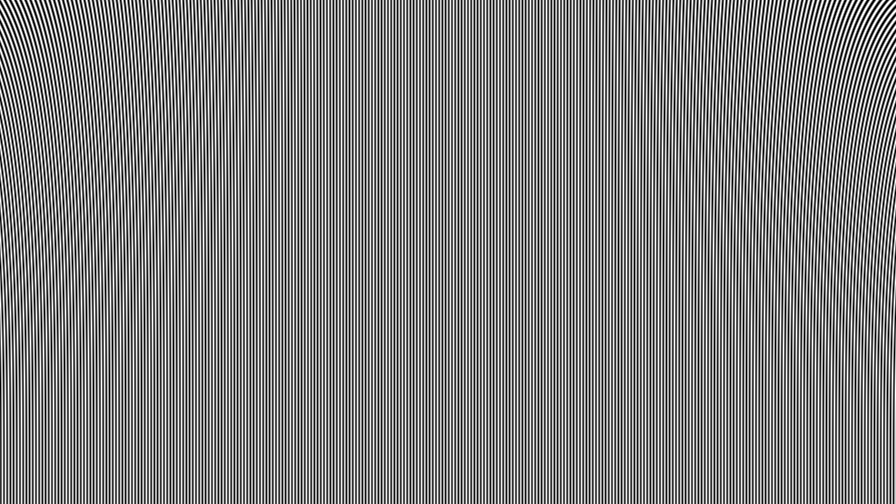
Reproduce this pattern procedurally as a Shadertoy shader.

```glsl
// Accumulated white up to a phase, for stripes that are half white
float stripeIntegral(float phase) {
    return 0.5 * floor(phase) + max(fract(phase) - 0.5, 0.0);
}

// Mean brightness of the stripes over a span of phase
float filteredStripes(float phase, float span) {
    return (stripeIntegral(phase + 0.5 * span) - stripeIntegral(phase - 0.5 * span)) / span;
}

// Horizontal coordinate whose level curves flare outward near the top corners
float flaredX(vec2 uv) {
    float x = 2.0 * uv.x - 1.0;
    float flare = mix(0.11, 0.14, uv.x);
    return x - flare * x * pow(abs(x), 3.0) * pow(uv.y, 3.5);
}

void mainImage(out vec4 fragColor, in vec2 fragCoord) {
    vec2 uv = fragCoord / iResolution.xy;

    // 280 stripes across the straight lower edge
    float phase = 140.0 * (flaredX(uv) + 1.0);

    // A wide filter footprint softens dense stripes and spares the broad ones
    float span = 1.57 * length(vec2(dFdx(phase), dFdy(phase)));
    float brightness = filteredStripes(phase, max(span, 0.001));

    fragColor = vec4(vec3(brightness), 1.0);
}
```
